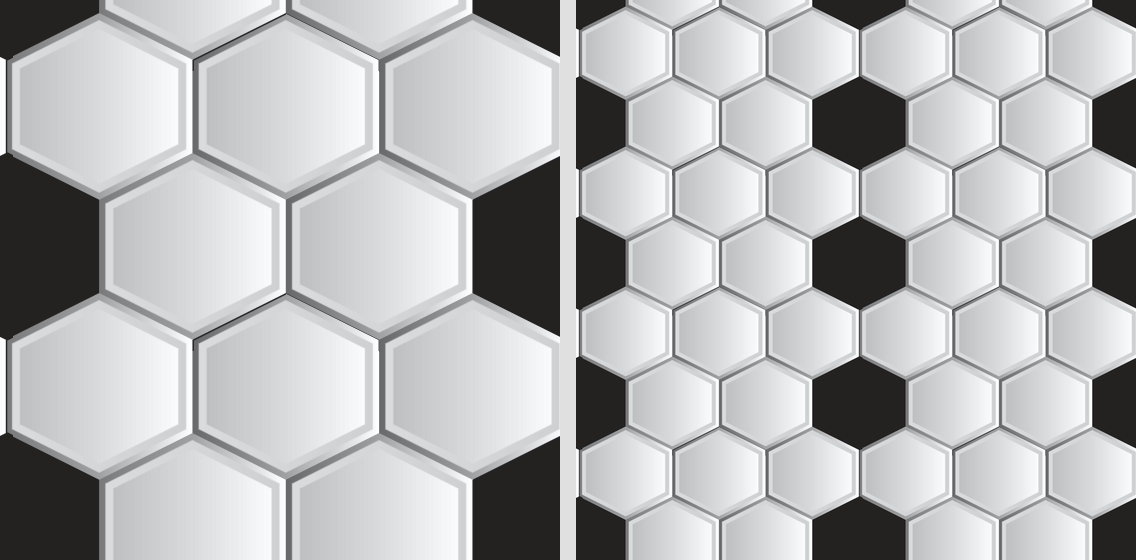
Left, the tile; right, the same tile 2 across and 2 down.
Give the GLSL for this pattern, as a Shadertoy shader.

```glsl
#define COLUMNS 3.0
#define ROWS 4.0
#define ORIGIN vec2(0.177, 0.31)
#define BEZEL 0.0112
#define FRAME 0.0142
#define GAP 0.0026
#define FACE_STEPS 36.0
#define GROUND vec3(0.14, 0.13, 0.13)
#define TINT vec3(-0.006, 0.0, 0.006)

const vec2 pitch = 1.0 / vec2(COLUMNS, ROWS);

// Three-stop horizontal grey ramp, t from 0 to 1
float ramp(float left, float middle, float right, float t) {
    return t < 0.5 ? mix(left, middle, 2.0 * t) : mix(middle, right, 2.0 * t - 1.0);
}

// Inside distance to a pointed-top hexagon that fills the staggered grid
float hexDepth(vec2 p) {
    vec2 corner = vec2(pitch.x / 2.0, pitch.y / 3.0);
    vec2 inset = corner - abs(p);
    return min(inset.x, dot(inset, normalize(corner.yx)));
}

// Slightly loose joints: upper edges of the middle column, left edge of the first
float jointGap(vec2 p, float column, float oddRow) {
    if (oddRow > 0.5) return 0.0;
    bool upper = p.y > pitch.y / 3.0 * (2.0 - 2.0 * abs(p.x) / pitch.x) * 0.75;
    if (column == 1.0 && upper) return p.x < 0.0 ? GAP : 0.35 * GAP;
    return column == 0.0 && p.x < -0.46 * pitch.x ? GAP : 0.0;
}

// Dark-to-white bezel, pale frame and graded face
vec3 tileColor(vec2 p, float depth, float column, float px) {
    float t = clamp(p.x / pitch.x + 0.5, 0.0, 1.0);
    float bezelLeft = column == 0.0 ? 0.48 : 0.41;
    float bezel = ramp(bezelLeft, 0.63, 1.0, t);
    float frame = mix(0.86, 0.815, t);

    float faceT = clamp((t - 0.08) / 0.84, 0.0, 1.0);
    faceT = floor(faceT * FACE_STEPS + 0.5) / FACE_STEPS;
    float face = ramp(0.75, 0.855, 0.985, faceT);

    float grey = mix(bezel, frame, smoothstep(-px, px, depth - BEZEL));
    grey = mix(grey, face, smoothstep(-px, px, depth - BEZEL - FRAME));
    return clamp(grey + TINT, 0.0, 1.0);
}

void mainImage(out vec4 fragColor, in vec2 fragCoord) {
    vec2 uv = fragCoord / iResolution.xy - ORIGIN;
    float px = 1.0 / min(iResolution.x, iResolution.y);
    vec3 sum = vec3(0.0);
    float weight = 0.0;

    // Blend the four nearest tiles by coverage, so shared edges stay closed
    for (int j = 0; j < 2; j++) {
        float row = floor(uv.y / pitch.y) + float(j);
        float oddRow = mod(row, 2.0);
        for (int i = 0; i < 2; i++) {
            float cell = floor(uv.x / pitch.x - 0.5 * oddRow) + float(i);
            float column = mod(cell, COLUMNS);
            // The last tile of each odd row is left out
            if (oddRow > 0.5 && column == COLUMNS - 1.0) continue;

            vec2 p = uv - vec2(cell + 0.5 * oddRow, row) * pitch;
            float depth = hexDepth(p);
            float edge = depth - jointGap(p, column, oddRow);
            float coverage = clamp(0.5 + edge / px, 0.0, 1.0);
            sum += coverage * tileColor(p, depth, column, px);
            weight += coverage;
        }
    }

    vec3 color = sum / max(weight, 1.0) + GROUND * (1.0 - min(weight, 1.0));
    fragColor = vec4(color, 1.0);
}
```
